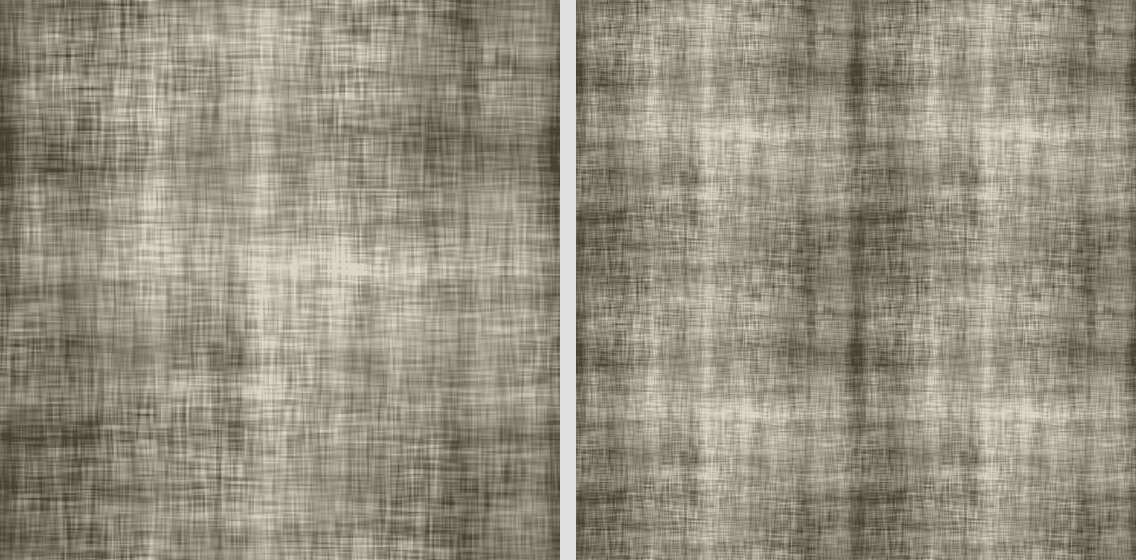
Left: one tile. Right: repeated 2 by 2.
A three.js fragment shader for this texture:

```glsl
// Worn grey-beige linen: fine crossed threads, faded bands and darker borders.
varying vec2 vUv;

const float TAU = 6.283185;
const vec3 SHADOW = vec3(0.36, 0.338, 0.272);
const vec3 LINEN = vec3(0.76, 0.738, 0.675);

float hash(vec2 cell, float seed) {
  vec3 p = fract(vec3(cell.xyx + seed * 17.3) * vec3(0.1031, 0.1030, 0.0973));
  p += dot(p, p.yzx + 33.33);
  return fract((p.x + p.y) * p.z);
}

// Value noise centred on zero that wraps after "cells" whole cells.
float wrapNoise(vec2 uv, vec2 cells, float seed) {
  vec2 p = uv * cells;
  vec2 a = mod(floor(p), cells);
  vec2 b = mod(a + 1.0, cells);
  vec2 f = fract(p);
  f = f * f * (3.0 - 2.0 * f);
  float low = mix(hash(a, seed), hash(vec2(b.x, a.y), seed), f.x);
  float high = mix(hash(vec2(a.x, b.y), seed), hash(b, seed), f.x);
  return mix(low, high, f.y) - 0.5;
}

// Threads running along uv.y, bent slightly so they are not ruler straight.
float threads(vec2 uv, float seed) {
  uv.x += 0.0015 * wrapNoise(uv, vec2(9.0, 13.0), seed);
  float fine = wrapNoise(uv, vec2(367.0, 31.0), seed + 1.0);
  float medium = wrapNoise(uv, vec2(239.0, 19.0), seed + 2.0);
  float coarse = wrapNoise(uv, vec2(109.0, 11.0), seed + 3.0);
  return 0.38 * fine + 0.32 * medium + 0.16 * coarse;
}

// Wide faded streaks along uv.y; some run the whole length.
float bands(vec2 uv, float seed) {
  float streaks = wrapNoise(uv, vec2(17.0, 3.0), seed);
  float narrow = wrapNoise(uv, vec2(41.0, 4.0), seed + 1.0);
  float columns = wrapNoise(uv, vec2(23.0, 1.0), seed + 2.0);
  return 0.34 * streaks + 0.20 * narrow + 0.18 * columns;
}

// Soft pale stripe across x, measured around the wrap.
float stripe(float x, float centre, float width) {
  float d = abs(fract(x - centre + 0.5) - 0.5) / width;
  return exp(-d * d);
}

// Smooth periodic light: 1 at the centre, -1 half a canvas away.
float glow(float x, float centre) {
  return cos(TAU * (x - centre));
}

void main() {
  vec2 uv = vUv;
  vec2 turned = uv.yx;

  // Crossed weave whose contrast varies from patch to patch.
  float wear = 1.0 + 0.7 * wrapNoise(uv, vec2(8.0), 41.0);
  float weave = wear * (threads(uv, 3.0) + threads(turned, 11.0));

  // Faded bands, blotches and pale upright folds.
  float fading = bands(uv, 21.0) + bands(turned, 27.0);
  fading += 0.22 * wrapNoise(uv, vec2(5.0), 35.0);
  fading += 0.20 * stripe(uv.x, 0.47, 0.025);
  fading += 0.12 * stripe(uv.x, 0.27, 0.022);

  // Darker borders that meet across the wrap.
  float light = 0.18 * glow(uv.x, 0.50) + 0.09 * glow(uv.y, 0.55);
  light -= 0.18 * stripe(uv.x, 0.03, 0.05);

  float tone = clamp(0.53 + weave + fading + light, -0.2, 1.25);
  gl_FragColor = vec4(mix(SHADOW, LINEN, tone), 1.0);
}
```
